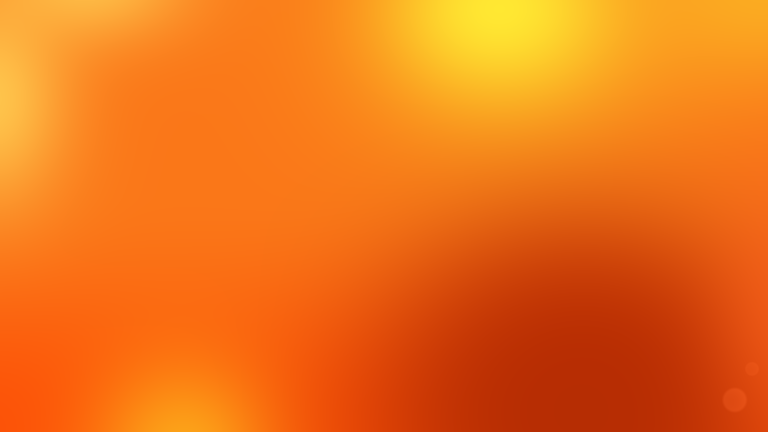
Reproduce this background procedurally as a Shadertoy shader.

```glsl
#define ORANGE vec3(0.98, 0.465, 0.095)
#define VERMILION vec3(0.99, 0.32, 0.03)
#define PALE_GOLD vec3(1.0, 0.82, 0.33)
#define AMBER vec3(0.99, 0.65, 0.10)
#define GOLD vec3(0.985, 0.72, 0.14)
#define YELLOW vec3(1.0, 0.92, 0.20)
#define RUST vec3(0.715, 0.175, 0.01)
#define CORAL vec3(0.97, 0.38, 0.12)
#define BOKEH_COUNT 2
#define BOKEH_LIGHT vec3(0.06, 0.055, 0.045)

// Soft elliptical falloff; a higher power gives a flatter centre.
float glow(vec2 uv, vec2 center, vec2 radius, float power) {
    vec2 d = (uv - center) / radius;
    return exp(-pow(dot(d, d), power));
}

// Soft-edged disc with a slightly brighter rim.
float bokeh(vec2 p, vec2 center, float radius) {
    float d = length(p - center) / radius;
    return (1.0 - smoothstep(0.82, 1.12, d)) * mix(0.75, 1.0, d * d);
}

void mainImage(out vec4 fragColor, in vec2 fragCoord) {
    vec2 uv = fragCoord / iResolution.xy;
    vec2 p = fragCoord / iResolution.y;
    float aspect = iResolution.x / iResolution.y;

    // Orange ground, redder towards the bottom
    vec3 color = mix(VERMILION, ORANGE, smoothstep(0.0, 0.55, uv.y));

    // Warm lights on the left
    color = mix(color, PALE_GOLD, 0.85 * glow(uv, vec2(-0.01, 0.77), vec2(0.10, 0.25), 1.0));
    color = mix(color, PALE_GOLD, 0.75 * glow(uv, vec2(0.12, 1.04), vec2(0.13, 0.14), 1.0));
    color = mix(color, AMBER, glow(uv, vec2(0.24, -0.05), vec2(0.12, 0.22), 1.0));

    // Golden light along the upper right
    color = mix(color, GOLD, 0.9 * glow(uv, vec2(0.66, 0.95), vec2(0.20, 0.32), 1.0));
    color = mix(color, GOLD, 0.8 * glow(uv, vec2(1.0, 1.02), vec2(0.20, 0.23), 1.0));
    color = mix(color, YELLOW, 0.95 * glow(uv, vec2(0.65, 0.98), vec2(0.13, 0.18), 1.0));

    // Deep shade at the lower right, with a coral edge
    color = mix(color, RUST, glow(uv, vec2(0.76, 0.05), vec2(0.29, 0.46), 1.5));
    color = mix(color, CORAL, 0.6 * glow(uv, vec2(1.03, 0.28), vec2(0.10, 0.30), 1.0));

    // Faint discs rising in the corner
    for (int i = 0; i < BOKEH_COUNT; i++) {
        float k = float(i);
        vec2 center = vec2(aspect - 0.077 + 0.04 * k, 0.074 + 0.072 * k);
        color += BOKEH_LIGHT * bokeh(p, center, 0.028 - 0.012 * k) / (1.0 + k);
    }

    fragColor = vec4(clamp(color, 0.0, 1.0), 1.0);
}
```
